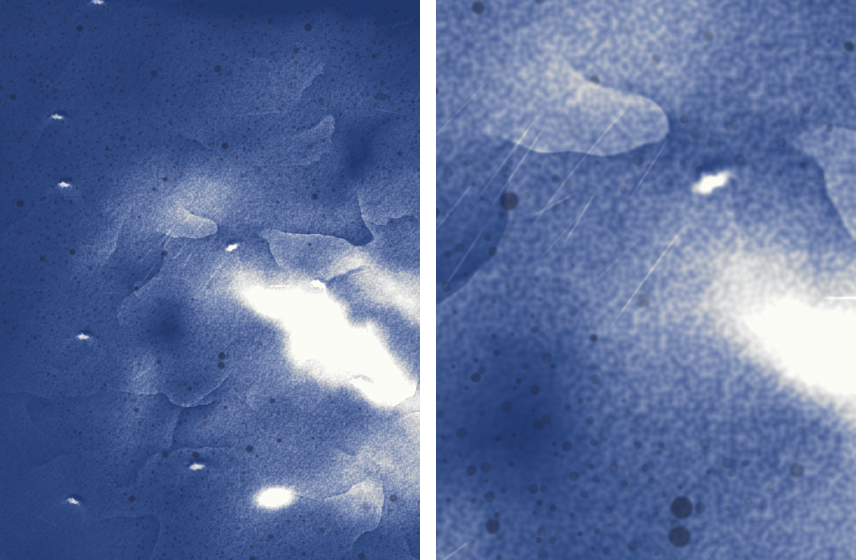
Left, the full canvas; right, a detail of the centre.
Reproduce this texture procedurally as a Shadertoy shader.

```glsl
// Crumpled glossy blue film with dark speckles, soft sheen and blown-out glare.
#define SHEEN 1.75
#define GLARE 3.4
#define FOLD_DEPTH 0.75
#define CREASE 1.5
#define WARP 0.045
#define GRAIN 0.80
#define SPECK_CELLS 80.0
#define SPOT_CELLS 19.0
#define SPECK_DARKNESS 0.50
#define SPOT_DARKNESS 0.72
#define SCRATCHES 22
#define DENTS 9

// Film colours from deep shade to full glare.
const vec3 FILM[6] = vec3[6](
    vec3(0.13, 0.22, 0.43), vec3(0.22, 0.32, 0.54), vec3(0.36, 0.44, 0.64),
    vec3(0.53, 0.59, 0.73), vec3(0.77, 0.78, 0.80), vec3(0.99, 0.99, 0.97));
const vec3 SPOT_COLOUR = vec3(0.13, 0.16, 0.27);

vec2 hash2(vec2 p) {
    vec3 h = fract(p.xyx * vec3(0.1031, 0.1030, 0.0973));
    h += dot(h, h.yzx + 33.33);
    return fract((h.xx + h.yz) * h.zy);
}

float cornerSlope(vec2 cell, vec2 corner, vec2 f) {
    float a = 6.2832 * hash2(cell + corner).x;
    return dot(vec2(cos(a), sin(a)), f - corner);
}

// Gradient noise, roughly -0.7 to 0.7.
float noise(vec2 p) {
    vec2 c = floor(p), f = p - c;
    vec2 u = f * f * f * (f * (f * 6.0 - 15.0) + 10.0);
    vec2 e = vec2(0.0, 1.0);
    return mix(mix(cornerSlope(c, e.xx, f), cornerSlope(c, e.yx, f), u.x),
               mix(cornerSlope(c, e.xy, f), cornerSlope(c, e.yy, f), u.x), u.y);
}

float fbm(vec2 p) {
    float sum = 0.0, amp = 1.0;
    for (int i = 0; i < 4; i++) {
        sum += amp * noise(p);
        p = mat2(1.6, 1.2, -1.2, 1.6) * p + 17.3;
        amp *= 0.5;
    }
    return sum;
}

vec2 turn(vec2 p, float a) {
    return vec2(cos(a) * p.x + sin(a) * p.y, cos(a) * p.y - sin(a) * p.x);
}

// Squared distance in the frame of a turned ellipse: 1 on its rim.
float ellipse(vec2 p, vec2 centre, vec2 radii, float angle) {
    vec2 d = turn(p - centre, angle) / radii;
    return dot(d, d);
}

float glow(vec2 p, vec2 centre, vec2 radii, float angle) {
    return exp(-ellipse(p, centre, radii, angle));
}

// Soft round spots, freely scattered; radius range in cell units.
float spots(vec2 p, float cells, vec2 radiusRange, float chance, float px) {
    vec2 g = p * cells, c = floor(g);
    float soft = 0.7 * px * cells + 0.02, cover = 0.0;
    for (int i = 0; i < 9; i++) {
        vec2 n = c + vec2(i % 3, i / 3) - 1.0;
        vec2 h = hash2(n + 7.0), k = hash2(n + 91.0);
        float r = mix(radiusRange.x, radiusRange.y, k.x * k.x);
        float d = length(g - n - h);
        float spot = 1.0 - smoothstep(r - soft, r + soft, d);
        cover = max(cover, spot * step(k.y, chance) * (0.5 + 0.5 * h.x));
    }
    return cover;
}

// Light level of the film, 0 to 5 as an index into FILM.
float sheen(vec2 p) {
    vec2 q = p + WARP * vec2(fbm(p * 6.0), fbm(p * 6.0 + 40.0));
    float haze = glow(q, vec2(0.57, 0.42), vec2(0.37, 0.46), 0.0);
    float folds = fbm(turn(q, 0.5) * vec2(5.0, 9.0));
    float t = 0.22 + SHEEN * haze * (1.0 + FOLD_DEPTH * folds) + 0.25 * fbm(p * 5.0 + 9.0);
    // Soft patches and shadows
    t += 1.9 * glow(q, vec2(0.36, 0.65), vec2(0.10, 0.045), 0.45);
    t += 1.4 * glow(q, vec2(0.37, 0.49), vec2(0.06, 0.05), 0.0);
    t += 0.9 * glow(q, vec2(0.20, 0.59), vec2(0.10, 0.035), 0.9);
    t += 1.2 * glow(q, vec2(0.27, 0.31), vec2(0.08, 0.035), 1.0);
    t -= 1.1 * glow(q, vec2(0.32, 0.40), vec2(0.11, 0.035), 1.3);
    t -= 1.0 * glow(q, vec2(0.64, 0.72), vec2(0.10, 0.03), 0.65);
    t -= 0.9 * glow(q, vec2(0.62, 1.00), vec2(0.30, 0.05), 0.0);
    // Glare band, rumpled pale pools beside it
    float band = ellipse(q, vec2(0.61, 0.38), vec2(0.24, 0.062), -0.6);
    t += GLARE * exp(-band * band) + 0.8 * exp(-0.35 * band);
    float low = ellipse(q, vec2(0.70, 0.16), vec2(0.15, 0.075), 0.2);
    float high = ellipse(q, vec2(0.69, 0.49), vec2(0.11, 0.05), -0.3);
    float pools = exp(-low * low) + exp(-high * high);
    t += pools * (2.1 + 1.3 * fbm(turn(q, -0.5) * vec2(8.0, 16.0)));
    float pool = ellipse(p, vec2(0.49, 0.11), vec2(0.038, 0.02), 0.1);
    t += 3.0 * exp(-pool * pool) + 0.9 * exp(-0.3 * pool);
    // Creases: a crisp lit edge that fades to one side, shaded on the other
    for (int i = 0; i < 2; i++) {
        float shift = 31.0 * float(i);
        float n = noise(turn(q, 0.9 * float(i) - 0.5) * vec2(5.0, 9.0) + shift);
        float lit = smoothstep(-0.015, 0.015, n) * exp(-max(n, 0.0) / 0.10);
        float shade = smoothstep(0.015, -0.015, n) * exp(min(n, 0.0) / 0.10);
        float patchy = smoothstep(0.0, 0.35, noise(p * 6.0 + 60.0 + shift));
        t += CREASE * haze * patchy * (lit - 0.8 * shade);
    }
    // Small dents with a glint and a shadow
    for (int i = 0; i < DENTS; i++) {
        vec2 h = hash2(vec2(float(i), 5.0)), k = hash2(vec2(float(i), 23.0));
        vec2 d = turn(p - vec2(0.06 + 0.64 * h.x, (float(i) + h.y) / float(DENTS)), k.x - 0.4);
        d /= mix(0.009, 0.019, k.y * h.x);
        d.y += 0.2 * d.x * d.x + 0.3 * noise(d * 1.5);
        float glint = ellipse(d, vec2(0.0), vec2(1.1, 0.45), 0.0);
        t += 3.0 * exp(-glint * glint) + 0.6 * exp(-0.15 * glint);
        t -= 1.3 * glow(d, vec2(0.3, 0.9), vec2(1.5, 0.45), 0.2);
    }
    return t;
}

// Fine straight scratches, half of them gathered in one slanted bunch.
float scratches(vec2 p, float px) {
    float sum = 0.0;
    for (int i = 0; i < SCRATCHES; i++) {
        vec2 h = hash2(vec2(float(i), 51.0)), k = hash2(vec2(float(i), 77.0));
        bool bunch = i % 2 == 0;
        vec2 centre = bunch ? vec2(0.24, 0.50) + 0.15 * h : h * vec2(0.75, 1.0);
        vec2 d = turn(p - centre, bunch ? 0.75 + 0.3 * k.x : 1.2 * k.x - 0.5);
        d.y += 1.5 * d.x * d.x * (k.y - 0.5);
        float len = mix(0.015, 0.06, k.y);
        float line = 1.0 - smoothstep(0.0003, 0.0007 + px, abs(d.y));
        sum += line * (1.0 - smoothstep(0.4 * len, len, abs(d.x))) * (0.3 + 0.6 * k.x);
    }
    return min(sum, 1.0);
}

void mainImage(out vec4 fragColor, in vec2 fragCoord) {
    float px = 1.0 / iResolution.y;
    vec2 p = fragCoord * px;
    float t = sheen(p);
    // Speckles, missing in the smooth lower left and washed out by glare
    float printed = smoothstep(-0.03, 0.05, p.x + 0.55 * p.y - 0.22 + 0.04 * noise(p * 8.0));
    float speckSeen = printed * (1.0 - smoothstep(0.8, 2.8, t));
    float spotSeen = printed * (1.0 - smoothstep(1.8, 4.2, t));
    // Leathery grain, strongest in the mid tones
    float mid = smoothstep(0.0, 2.0, t) * (1.0 - 0.75 * smoothstep(3.0, 5.0, t));
    float grain = noise(p * 240.0) + 0.7 * noise(turn(p, 0.8) * vec2(80.0, 160.0));
    t += GRAIN * (0.2 + mid) * grain + 0.9 * scratches(p, px);
    t = clamp(t, 0.0, 4.999);
    int tone = int(t);
    vec3 colour = mix(FILM[tone], FILM[tone + 1], fract(t));
    float specks = speckSeen * spots(p, SPECK_CELLS, vec2(0.10, 0.27), 0.8, px);
    float large = spotSeen * spots(p + 0.013, SPOT_CELLS, vec2(0.04, 0.13), 0.65, px);
    colour = mix(colour, SPOT_COLOUR, max(SPECK_DARKNESS * specks, SPOT_DARKNESS * large));
    fragColor = vec4(colour, 1.0);
}
```
